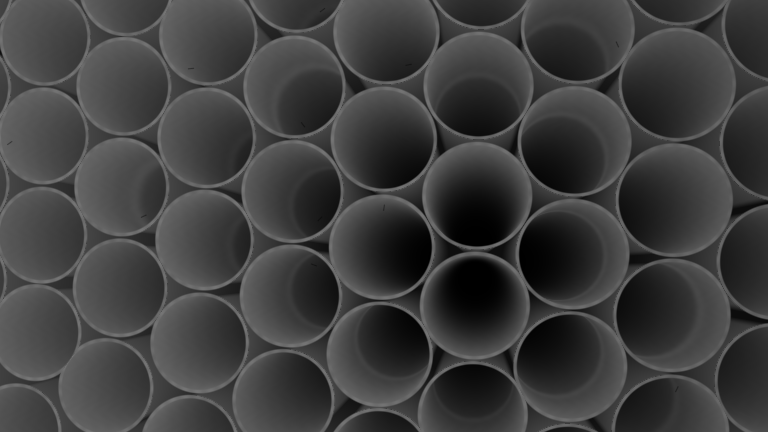
Give the GLSL for this pattern, as a WebGL 2 fragment shader.

```glsl
#version 300 es
precision highp float;
// A stack of open grey pipes seen end-on, in staggered columns that widen to the right.
// Each pipe is a cylinder running to one vanishing point; solving for the wall depth
// along the view ray gives the dark bores and the outer walls seen in the gaps.

uniform vec2 u_resolution;
out vec4 fragColor;

// Layout, in canvas heights
const int FIRST_COLUMN = -1, LAST_COLUMN = 8;
const int FIRST_ROW = -2, LAST_ROW = 3;
const vec3 COLUMN_X = vec3(0.097, 0.1815, 0.00396);   // quadratic in column
const vec3 ROW_STEP = vec3(0.228, 0.00417, 0.00021);  // quadratic in column
const vec2 ROW_START = vec2(0.685, -0.0021);
const vec2 RADIUS_X = vec2(0.1055, 0.0044);
const float RADIUS_Y = 0.492;                         // share of the row step
const float JITTER = 0.003;
const float SLANT = 0.02;
const float CORNER_SAG = 0.05;
const vec2 VANISHING = vec2(1.10, 0.385);

// Surface
const float RIM_WIDTH = 0.0078;
const float RIM_GREY = 0.42;
const float BORE_GREY = 0.375;
const float GAP_GREY = 0.055;
const float OUTER_GREY = 0.27;
const float BORE_FALLOFF = 2.6;
const float GAP_FALLOFF = 3.0;
const float RIGHT_DIMMING = 0.12;

struct Pipe { vec2 center; vec2 stretch; float radius; vec2 id; };

float hash(vec2 p) {
  p = fract(p * vec2(0.1031, 0.1137) + 0.37);
  p += dot(p, p.yx + 33.33);
  return fract((p.x + p.y) * p.x * 17.0);
}

float quadratic(vec3 k, float x) { return k.x + x * (k.y + x * k.z); }

Pipe makePipe(float column, float row) {
  vec2 id = vec2(column + 7.0, row + 11.0);
  float pitch = quadratic(ROW_STEP, column);
  float y = ROW_START.x + ROW_START.y * column - pitch * (row + 0.5 * mod(column, 2.0));
  float x = quadratic(COLUMN_X, column) + SLANT * (y - 0.54);
  x -= CORNER_SAG * smoothstep(0.3, 0.0, y) * max(0.0, 1.0 - column / 4.0);
  vec2 wobble = JITTER * (vec2(hash(id), hash(id + 31.0)) - 0.5);
  float radius = RADIUS_Y * pitch;
  float width = RADIUS_X.x + RADIUS_X.y * column;
  return Pipe(vec2(x, y) + wobble, vec2(radius / width, 1.0), radius, id);
}

// Depth factors of both wall crossings (x near, y far) and how squarely the ray hits (z)
vec3 wallDepth(vec2 p, Pipe pipe, float radius) {
  vec2 ray = (p - VANISHING) * pipe.stretch;
  vec2 c = (pipe.center - VANISHING) * pipe.stretch;
  float a = dot(ray, ray) + 1e-6;
  float b = dot(ray, c);
  float disc = b * b - a * (dot(c, c) - radius * radius);
  float root = sqrt(max(disc, 0.0));
  return vec3((b - root) / a, (b + root) / a, disc / (a * radius * radius));
}

float segment(vec2 p, vec2 dir, float halfLength) {
  return length(p - dir * clamp(dot(p, dir), -halfLength, halfLength));
}

float boreShade(vec2 p, vec2 q, Pipe pipe, float pixel) {
  float u = max(wallDepth(p, pipe, pipe.radius - RIM_WIDTH).y, 1.0);
  float shade = BORE_GREY * exp(-BORE_FALLOFF * (u - 1.0));
  // Faint socket ridge inside some pipes
  float ridge = 1.12 + 0.2 * hash(pipe.id + 5.0);
  float hasRidge = step(0.45, hash(pipe.id + 17.0));
  float glow = exp(-pow((u - ridge) / 0.025, 2.0));
  shade *= 1.0 + hasRidge * (0.14 * glow - 0.08 * smoothstep(ridge, ridge + 0.04, u));
  // Soft mottling and an occasional short scratch
  shade *= 1.0 + 0.012 * sin(q.x * 190.0 + 3.0 * sin(q.y * 83.0)) * sin(q.y * 140.0 + pipe.id.x);
  float turn = 6.2832 * hash(pipe.id + 43.0);
  vec2 spot = pipe.radius * 0.75 * vec2(cos(turn), sin(turn));
  vec2 dir = vec2(cos(turn * 3.0), sin(turn * 3.0));
  float scratch = segment(q - spot, dir, 0.006) - 0.0008;
  float worn = step(0.5, hash(pipe.id + 61.0));
  return shade * (1.0 - 0.55 * worn * smoothstep(pixel, -pixel, scratch));
}

void main() {
  vec2 p = gl_FragCoord.xy / u_resolution.y;
  float pixel = 1.0 / u_resolution.y;

  // Find the closest pipe mouth and the brightest outer wall behind the mouths
  Pipe nearest = makePipe(0.0, 0.0);
  float edge = 1e3;
  float gap = GAP_GREY;
  for (int i = FIRST_COLUMN; i <= LAST_COLUMN; i++) {
    for (int j = FIRST_ROW; j <= LAST_ROW; j++) {
      Pipe pipe = makePipe(float(i), float(j));
      float d = length((p - pipe.center) * pipe.stretch) - pipe.radius;
      if (d < edge) { edge = d; nearest = pipe; }
      vec3 wall = wallDepth(p, pipe, pipe.radius);
      if (wall.x > 1.0 && wall.z > 0.0)
        gap = max(gap, OUTER_GREY * smoothstep(0.0, 0.35, wall.z) * exp(-GAP_FALLOFF * (wall.x - 1.0)));
    }
  }

  // Bore, cut rim and gap
  vec2 q = (p - nearest.center) * nearest.stretch;
  float angle = atan(q.y, q.x);
  float wear = 0.05 * sin(angle * 3.0 + nearest.id.y) + 0.04 * sin(angle * 23.0 + nearest.id.x * 5.0);
  float rim = RIM_GREY * (1.0 + wear);
  float bore = boreShade(p, q, nearest, pixel) * (0.94 + 0.12 * hash(nearest.id + 3.0));
  float inner = smoothstep(pixel, -pixel, edge + RIM_WIDTH);
  float grey = mix(gap, mix(rim, bore, inner), smoothstep(pixel, -pixel, edge));
  grey *= 1.0 - RIGHT_DIMMING * smoothstep(0.8, 1.8, p.x);
  fragColor = vec4(vec3(grey), 1.0);
}
```
